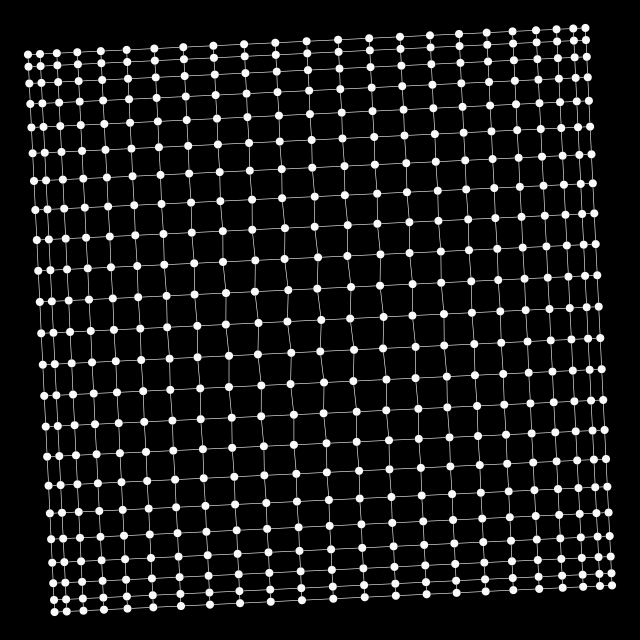
Reproduce this pattern procedurally as a Shadertoy shader.

```glsl
// Tilted net of white dots joined by hairlines, crowded at the borders and staggered in the middle.

const float LAST = 11.0;            // nodes run from -LAST to LAST on both axes
const float HALF_SIDE = 0.436;
const float TILT = 0.0478;
const float DOT_RADIUS = 0.0063;
const float LINE_HALF_WIDTH = 0.00048;
const float STAGGER = 0.002;
const vec3 INK = vec3(0.98);
const vec3 GROUND = vec3(0.0);

// Odd polynomial that tightens the spacing towards +-1
vec2 squeeze(vec2 u) {
    vec2 s = u * u;
    return u * (1.24 - s * (0.166 + 0.074 * s));
}

vec2 squeezeSlope(vec2 u) {
    vec2 s = u * u;
    return 1.24 - s * (0.498 + 0.37 * s);
}

// Newton inverse of squeeze
vec2 unsqueeze(vec2 target) {
    vec2 u = target;
    for (int i = 0; i < 5; i++) {
        u -= (squeeze(u) - target) / squeezeSlope(u);
    }
    return u;
}

// Node position, with a checkerboard sideways shift that fades outwards
vec2 nodePosition(vec2 id) {
    vec2 q = squeeze(id / LAST);
    float side = 1.0 - 2.0 * mod(id.x + id.y, 2.0);
    float shift = side * STAGGER * exp(-3.5 * dot(q, q));
    return q * HALF_SIDE + vec2(shift, 0.0);
}

float segmentDistance(vec2 p, vec2 a, vec2 b) {
    vec2 ab = b - a;
    float t = clamp(dot(p - a, ab) / dot(ab, ab), 0.0, 1.0);
    return length(p - a - ab * t);
}

// Share of a pixel covered by a stroke, also when thinner than the pixel
float strokeCoverage(float d, float halfWidth, float pixel) {
    float covered = min(d + 0.5 * pixel, halfWidth) - max(d - 0.5 * pixel, -halfWidth);
    return clamp(covered / pixel, 0.0, 1.0);
}

float discCoverage(float d, float radius, float pixel) {
    return clamp((radius - d) / pixel + 0.5, 0.0, 1.0);
}

// Dots and links of the nodes around p
float netCoverage(vec2 p, float pixel) {
    vec2 nearest = round(unsqueeze(clamp(p / HALF_SIDE, -1.0, 1.0)) * LAST);
    float dotDist = 1.0;
    float lineDist = 1.0;
    for (int j = -1; j <= 1; j++) {
        for (int i = -1; i <= 1; i++) {
            vec2 id = nearest + vec2(i, j);
            if (max(abs(id.x), abs(id.y)) > LAST) continue;
            vec2 node = nodePosition(id);
            dotDist = min(dotDist, length(p - node));
            if (id.x < LAST) {
                vec2 right = nodePosition(id + vec2(1.0, 0.0));
                lineDist = min(lineDist, segmentDistance(p, node, right));
            }
            if (id.y < LAST) {
                vec2 above = nodePosition(id + vec2(0.0, 1.0));
                lineDist = min(lineDist, segmentDistance(p, node, above));
            }
        }
    }
    return max(discCoverage(dotDist, DOT_RADIUS, pixel),
               strokeCoverage(lineDist, LINE_HALF_WIDTH, pixel));
}

void mainImage(out vec4 fragColor, in vec2 fragCoord) {
    float pixel = 1.0 / min(iResolution.x, iResolution.y);
    vec2 p = (fragCoord - 0.5 * iResolution.xy) * pixel;

    // Turn the canvas into the frame of the net
    float c = cos(TILT);
    float s = sin(TILT);
    p = vec2(c * p.x + s * p.y, c * p.y - s * p.x);

    fragColor = vec4(mix(GROUND, INK, netCoverage(p, pixel)), 1.0);
}
```
